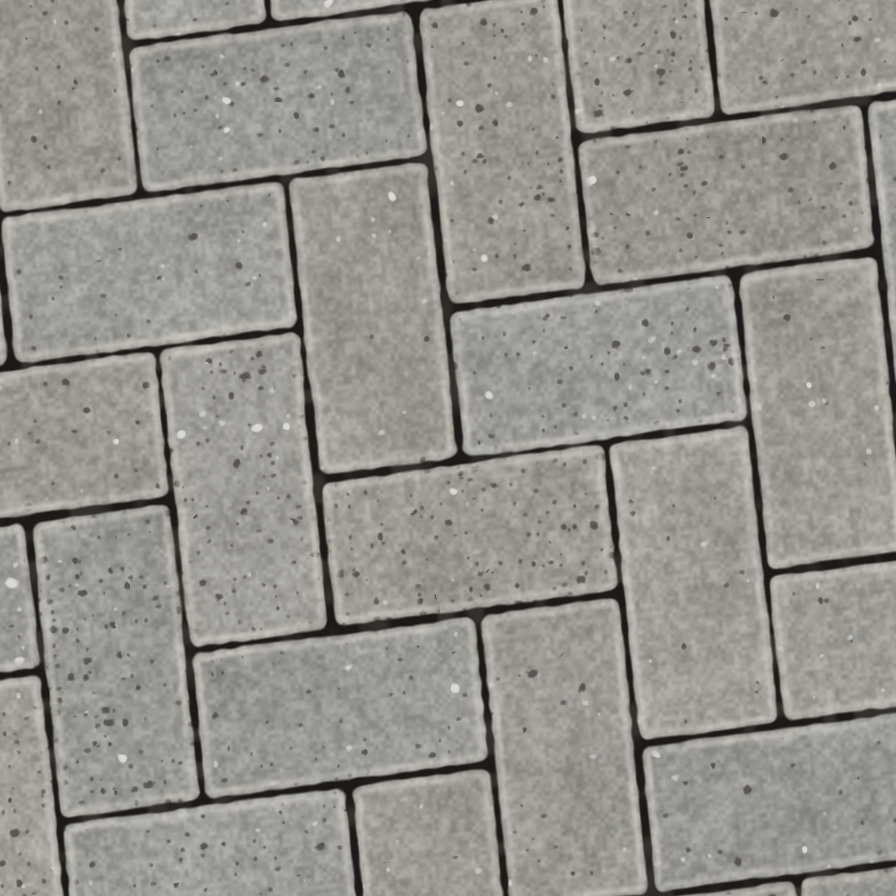
This texture is drawn by a WebGL 1 fragment shader. Its source:

```glsl
precision highp float;
// Grey concrete pavers in a slightly tilted herringbone bond with dark joints.
// A skewed grid is sorted into 2x1 and 1x2 blocks by the cell sum modulo four;
// a rounded box distance gives joints and pale rims, noise gives grain and pits.

uniform vec2 u_resolution;

const vec3 STONE = vec3(0.610, 0.602, 0.582);
const vec3 RIM = vec3(0.765, 0.750, 0.720);
const vec3 JOINT = vec3(0.115, 0.098, 0.088);
const vec3 JOINT_DUST = vec3(0.27, 0.25, 0.23);
const vec3 PIT = vec3(0.27, 0.25, 0.235);
const vec3 SPECK = vec3(0.88, 0.88, 0.86);

float hash(vec2 p) {
  vec3 q = fract(vec3(p.xyx) * 0.1031);
  q += dot(q, q.yzx + 33.33);
  return fract((q.x + q.y) * q.z);
}

float noise(vec2 p) {
  vec2 i = floor(p), f = fract(p);
  f = f * f * (3.0 - 2.0 * f);
  return mix(mix(hash(i), hash(i + vec2(1.0, 0.0)), f.x),
             mix(hash(i + vec2(0.0, 1.0)), hash(i + 1.0), f.x), f.y);
}

float fbm(vec2 p) {
  float sum = 0.0, gain = 0.5;
  for (int i = 0; i < 4; i++) {
    sum += gain * noise(p);
    p = mat2(1.6, 1.2, -1.2, 1.6) * p + 7.3;
    gain *= 0.5;
  }
  return sum / 0.9375;
}

float roundedBox(vec2 p, vec2 halfSize, float radius) {
  vec2 d = abs(p) - halfSize + radius;
  return length(max(d, 0.0)) + min(max(d.x, d.y), 0.0) - radius;
}

// Canvas position (y down) to paver units, one unit being a paver's short side.
vec2 toPavers(vec2 p) {
  vec2 d = p - vec2(0.3534, 0.5359);
  return vec2(6.115 * d.x - 0.631 * d.y, 0.781 * d.x + 5.833 * d.y);
}

// Herringbone block at p: corner in xy, size in zw.
vec4 herringbone(vec2 p) {
  vec2 cell = floor(p);
  float k = mod(cell.x + cell.y, 4.0);
  if (k < 1.5) return vec4(cell - vec2(step(0.5, k), 0.0), 2.0, 1.0);
  return vec4(cell - vec2(0.0, step(2.5, k)), 1.0, 2.0);
}

// Irregular dots, one candidate in each grid cell.
float dots(vec2 p, float scale, float density, float radius, float blur, float seed) {
  vec2 g = p * scale, id = floor(g) + seed;
  vec2 center = 0.3 + 0.4 * vec2(hash(id + 11.7), hash(id + 47.2));
  vec2 d = fract(g) - center;
  d.x *= mix(0.65, 1.3, hash(id + 83.1));
  float r = radius * scale * mix(0.5, 1.2, hash(id + 29.4));
  float soft = blur * scale;
  float dist = length(d) + 0.12 * (noise(g * 5.0) - 0.5);
  return step(hash(id), density) * (1.0 - smoothstep(r - soft, r + soft, dist));
}

void main() {
  vec2 uv = gl_FragCoord.xy / u_resolution;
  vec2 p = toPavers(vec2(uv.x, 1.0 - uv.y));
  float pixel = 6.0 / min(u_resolution.x, u_resolution.y);
  float soft = max(0.010, pixel);

  // Paver outline with a slightly ragged edge
  vec4 block = herringbone(p);
  vec2 id = block.xy + 60.0;
  vec2 local = p - block.xy - 0.5 * block.zw;
  float gap = 0.021 + 0.016 * (noise(p * 2.3 + 40.0) - 0.5)
            + 0.014 * (noise(p * 13.0 + 90.0) - 0.5);
  float edge = roundedBox(local, 0.5 * block.zw - gap, 0.065);

  // Face: tone of each paver, blotches and grain
  float tone = hash(id) - 0.5;
  float warmth = hash(id + 5.3) - 0.5;
  vec2 grainPos = p + id * 3.17 + 100.0;
  float shade = 0.035 * tone + 0.09 * (fbm(grainPos * 2.2) - 0.5)
              + 0.09 * (noise(grainPos * 17.0) - 0.5)
              + 0.10 * (noise(grainPos * 36.0) - 0.5);
  vec3 color = STONE + shade + warmth * vec3(0.016, 0.002, -0.014);

  // Pits and bright grit, more on some pavers than on others
  float roughness = hash(id + 19.0);
  float patches = smoothstep(0.3, 0.7, noise(grainPos * 2.7));
  float pits = dots(grainPos, 9.0, 0.30 * roughness * patches, 0.022, soft, 3.0);
  pits = max(pits, 0.8 * dots(grainPos, 14.0, 0.22 * roughness, 0.013, soft, 17.0));
  color = mix(color, PIT, 0.75 * pits);
  color = mix(color, SPECK, 0.6 * dots(grainPos, 11.0, 0.035, 0.016, soft, 31.0));
  color = mix(color, SPECK, 0.9 * dots(grainPos, 4.0, 0.06, 0.028, soft, 53.0));

  // Worn pale rim just inside the edge
  float rimOffset = (edge + 0.040) / 0.025;
  float rim = exp(-rimOffset * rimOffset) * mix(0.45, 1.1, noise(p * 5.0 + 20.0));
  color = mix(color, RIM + 0.5 * shade, 0.85 * rim);

  // Dark joint with a little dust
  vec3 joint = mix(JOINT, JOINT_DUST, 0.6 * smoothstep(0.45, 0.9, noise(p * 9.0 + 70.0)));
  color = mix(color, joint, smoothstep(-1.3 * soft, soft, edge));

  gl_FragColor = vec4(color, 1.0);
}
```
